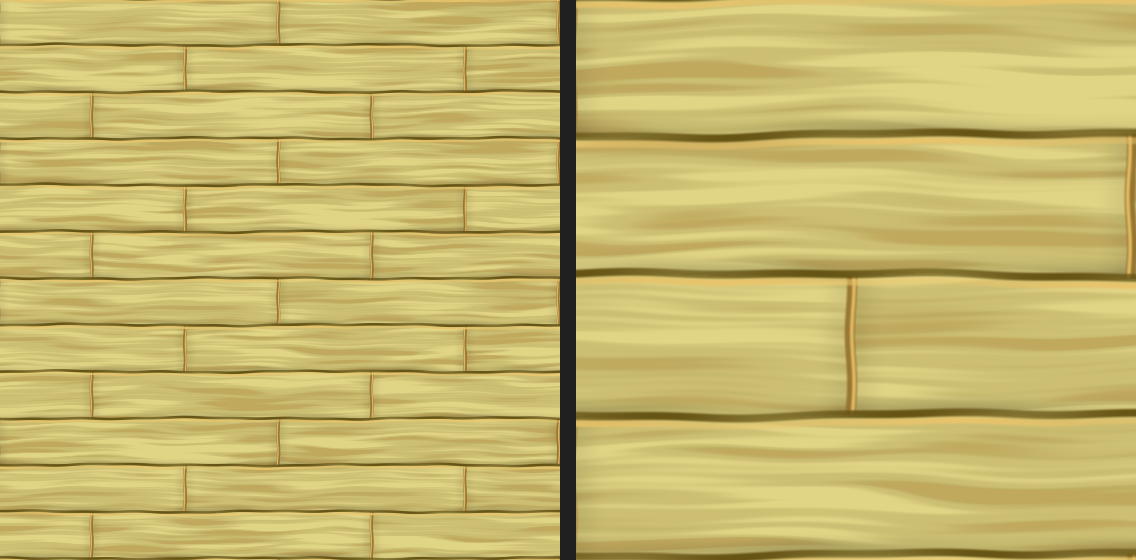
Left, the full canvas; right, a detail of the centre.
Write a three.js fragment shader that draws this texture.

```glsl
varying vec2 vUv;

const float ROWS = 12.0;
const float PLANK_LENGTH = 0.5;
const float ROW_SHIFT = 1.0 / 6.0;
const vec2 SEAM_ORIGIN = vec2(0.497, 0.0025);
const float SEAM_WAVE = 0.0011;
const float SEAM_HALF = 0.0023;
const float JOINT_HALF = 0.0030;
const float EDGE_BLUR = 0.0011;
const float TAU = 6.28319;

const vec3 WOOD_SHADE = vec3(0.74, 0.685, 0.385);
const vec3 WOOD_MID = vec3(0.80, 0.75, 0.45);
const vec3 WOOD_LIGHT = vec3(0.88, 0.83, 0.52);
const vec3 WOOD_WARM = vec3(0.76, 0.64, 0.35);
const vec3 SEAM_DARK = vec3(0.40, 0.33, 0.08);
const vec3 JOINT_BROWN = vec3(0.58, 0.44, 0.17);
const vec3 EDGE_GLOW = vec3(0.92, 0.77, 0.42);

float hash(vec2 p) {
  return fract(sin(dot(p, vec2(127.1, 311.7))) * 4375.85);
}

// Soft cellular noise: each cell adds one light or dark spot
float cellNoise(vec2 p) {
  vec2 cell = floor(p);
  float sum = 0.0;
  for (int j = -1; j <= 1; j++) {
    for (int i = -1; i <= 1; i++) {
      vec2 c = cell + vec2(float(i), float(j));
      vec2 spot = c + vec2(hash(c), hash(c + 17.3));
      float fade = 1.0 - smoothstep(0.0, 1.0, distance(p, spot));
      sum += (hash(c + 41.9) - 0.5) * fade;
    }
  }
  return sum;
}

// Uneven seam height, periodic across the canvas
float seamWave(float x, float seam) {
  float phase = TAU * hash(vec2(seam, 3.7));
  float a = TAU * x;
  return SEAM_WAVE * (sin(2.0 * a + phase) + 0.7 * sin(5.0 * a + phase * 2.3)
    + 0.45 * sin(11.0 * a + phase * 3.1));
}

float band(float d, float halfWidth) {
  return 1.0 - smoothstep(halfWidth - EDGE_BLUR, halfWidth + EDGE_BLUR, abs(d));
}

// Streaked wood; p.x runs along the plank, p.y across it
vec3 wood(vec2 p, float seed) {
  float bend = 0.0022 * sin(p.x * 17.0 + seed * 31.0)
    + 0.0013 * sin(p.x * 39.0 + p.y * 70.0 + seed * 53.0);
  float across = p.y + bend;
  vec2 shift = vec2(seed * 57.0, seed * 91.0);
  float fine = cellNoise(vec2(p.x * 9.0, across * 150.0) + shift);
  float coarse = cellNoise(vec2(p.x * 6.0, across * 65.0) + shift.yx);
  float lines = sin(across * 690.0 + seed * 40.0)
    * (0.6 + 0.4 * sin(p.x * 23.0 + p.y * 110.0 + seed * 19.0))
    + 0.5 * sin(across * 1240.0 + seed * 77.0);
  float tone = 0.51 + 0.95 * fine + 0.55 * coarse + 0.10 * lines;
  tone += 0.10 * (seed - 0.5);
  vec3 color = mix(WOOD_SHADE, WOOD_MID, smoothstep(0.10, 0.46, tone));
  color = mix(color, WOOD_LIGHT, smoothstep(0.48, 0.80, tone));
  float warm = smoothstep(0.10, 0.36, -fine - 0.4 * coarse);
  return mix(color, WOOD_WARM, 0.55 * warm);
}

void main() {
  // Nearest seam decides the row
  float down = 1.0 - vUv.y + SEAM_ORIGIN.y;
  float seam = floor(down * ROWS + 0.5);
  float seamId = mod(seam, ROWS);
  float seamDist = down - seam / ROWS - seamWave(vUv.x, seamId);
  float row = seam - 1.0 + step(0.0, seamDist);
  float rowId = mod(row, ROWS);

  // Staggered planks with slightly crooked ends
  float wobble = 0.0007 * sin(vUv.y * TAU * 17.0 + rowId * 2.4);
  float t = (vUv.x - SEAM_ORIGIN.x + rowId * ROW_SHIFT + wobble) / PLANK_LENGTH;
  float joint = floor(t + 0.5);
  float jointDist = (t - joint) * PLANK_LENGTH;
  float seed = hash(vec2(rowId + 1.0, mod(floor(t), 2.0) + 5.0));
  vec2 local = vec2(fract(t) * PLANK_LENGTH, down - row / ROWS);
  vec3 color = wood(local, seed);

  // Soft shading towards the plank edges
  float lower = smoothstep(-0.014, 0.0, seamDist) * step(seamDist, 0.0);
  float endShade = 1.0 - smoothstep(0.0, 0.022, abs(jointDist));
  float patches = 0.5 + 0.5 * sin(vUv.x * TAU * 4.0 + seamId * 2.7);
  color *= 1.0 - 0.13 * lower * (0.5 + patches) - 0.07 * endShade;

  // Brown joint with a bright lip on one side
  float side = hash(vec2(rowId, mod(joint, 2.0) + 9.0)) < 0.65 ? -1.0 : 1.0;
  color = mix(color, JOINT_BROWN, 0.9 * band(jointDist, JOINT_HALF));
  color = mix(color, EDGE_GLOW, 0.85 * band(jointDist - side * 0.0012, 0.0011));

  // Warm upper lip and dark wavy seam
  float glow = band(seamDist - 0.0042, 0.0019);
  color = mix(color, EDGE_GLOW, glow * (0.45 + 0.4 * patches));
  float weight = 0.85 + 0.15 * sin(vUv.x * TAU * 7.0 + seamId * 4.1);
  color = mix(color, SEAM_DARK, weight * band(seamDist + 0.0006, SEAM_HALF));

  gl_FragColor = vec4(color, 1.0);
}
```
